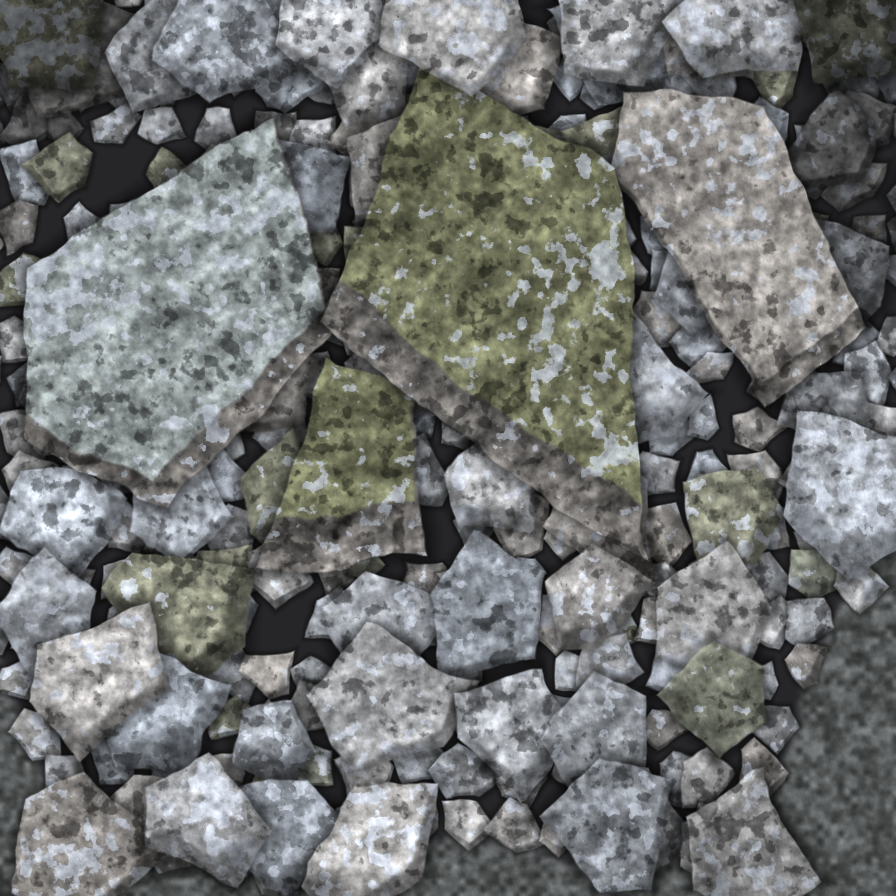
This texture is drawn by a three.js fragment shader. Its source:

```glsl
// A heap of broken grey stones with large mossy slabs, lichen and dark gaps.
varying vec2 vUv;

const vec3 BROWN_STONE = vec3(0.59, 0.575, 0.56);
const vec3 BLUE_STONE = vec3(0.62, 0.65, 0.69);
const vec3 GREEN_STONE = vec3(0.55, 0.58, 0.58);
const vec3 MOSS = vec3(0.435, 0.445, 0.345);
const vec3 LICHEN = vec3(0.75, 0.78, 0.83);
const vec3 GRAVEL = vec3(0.33, 0.34, 0.34);
const vec3 GAP = vec3(0.15, 0.15, 0.16);
const vec2 LIGHT = vec2(-0.4, 0.9);
const float SOFT = 0.0015;

float hash(vec2 p) {
  return fract(sin(dot(p, vec2(127.1, 311.7))) * 43758.5453);
}

float noise(vec2 p) {
  vec2 i = floor(p), f = fract(p);
  f = f * f * (3.0 - 2.0 * f);
  return mix(mix(hash(i), hash(i + vec2(1.0, 0.0)), f.x),
             mix(hash(i + vec2(0.0, 1.0)), hash(i + 1.0), f.x), f.y);
}

float fbm(vec2 p) {
  float sum = 0.0, amp = 0.533;
  for (int i = 0; i < 4; i++) {
    sum += amp * noise(p);
    p = mat2(1.6, 1.2, -1.2, 1.6) * p + 5.3;
    amp *= 0.5;
  }
  return sum;
}

// Texture channels: x = lit relief, y = fine grain, z = lichen field.
vec3 stoneTexture(vec2 p) {
  float relief = fbm(p * 30.0) - fbm(p * 30.0 + vec2(-0.2, 0.3));
  float lichen = 0.35 * fbm(p * 13.0 + 7.0) + 0.65 * fbm(p * 72.0 + 3.0);
  return vec3(relief, fbm(p * 120.0), lichen);
}

vec3 stoneSurface(vec3 base, vec3 tex, float lichen) {
  vec3 color = base * (1.0 + 1.0 * tex.x) * (0.62 + 0.76 * tex.y);
  float limit = mix(0.62, 0.51, lichen);
  color = mix(color, LICHEN * (0.7 + 0.6 * tex.y), 0.75 * smoothstep(limit, limit + 0.07, tex.z));
  return color * mix(0.6, 1.0, smoothstep(0.33, 0.43, tex.z));
}

// Positive inside the heap, negative on the open ground.
float heapDepth(vec2 p) {
  return min(p.y - 0.03, min(p.y - 2.8 * (p.x - 0.83), p.y - 0.22 + 2.4 * p.x));
}

// The upper corners lie in shade.
float cornerShade(vec2 p) {
  float right = smoothstep(0.86, 0.94, p.x) * smoothstep(0.60, 0.72, p.y);
  float left = (1.0 - smoothstep(0.05, 0.15, p.x)) * smoothstep(0.78, 0.86, p.y);
  return 1.0 - 0.5 * max(right, left);
}

// Convex faceted rock: five sloping sides and a tilted cap, blended by height.
vec3 drawRock(vec3 under, vec2 p, vec2 center, float radius, vec2 id, vec3 tex) {
  vec2 q = (p - center) / radius;
  vec2 tilt = vec2(hash(id + 0.31), hash(id + 0.73)) - 0.5;
  float weight = exp(-30.0 * (0.3 + 0.6 * dot(q, tilt)));
  float light = weight * (1.06 - 0.3 * dot(tilt, LIGHT));
  float dist = -1.0;
  for (int i = 0; i < 5; i++) {
    vec2 key = id + float(i) * 1.37;
    float angle = 6.283 * hash(id) + 1.257 * (float(i) + 0.5 * hash(key + 0.1));
    vec2 normal = vec2(cos(angle), sin(angle));
    float side = dot(q, normal) - mix(0.52, 0.88, hash(key + 0.2));
    float w = exp(-30.0 * max(-side * mix(0.6, 3.5, hash(key + 0.4)), -1.0));
    dist = max(dist, side);
    weight += w;
    light += w * (0.83 + 0.24 * dot(normal, LIGHT));
  }
  vec3 base = mix(BROWN_STONE, BLUE_STONE, hash(id + 0.5)) * mix(0.82, 1.1, hash(id + 0.6));
  base = mix(base, MOSS, 0.6 * step(0.9, hash(id + 0.8)));
  vec3 color = stoneSurface(base, tex, hash(id + 0.9)) * light / weight * cornerShade(center);
  under *= mix(0.42, 1.0, smoothstep(-0.1, 0.22, dist));
  return mix(color, under, smoothstep(-SOFT, SOFT, dist * radius));
}

// Jittered grid of rocks; front layers leave the slabs in the middle free.
vec3 rockLayer(vec3 color, vec2 p, float cell, float keep, float seed, float front, vec3 tex) {
  vec2 home = floor(p / cell);
  for (int j = 0; j < 3; j++) {
    for (int i = 0; i < 3; i++) {
      vec2 id = home + vec2(float(i) - 1.0, 1.0 - float(j));
      vec2 key = id + seed;
      vec2 jitter = vec2(hash(key + 0.15), hash(key + 0.45)) - 0.5;
      vec2 center = (id + 0.5 + 0.4 * jitter) * cell;
      bool clear = front < 0.5 || abs(center.y - 0.64) > 0.31;
      if (clear && hash(key + 0.65) < keep && heapDepth(center) > 0.0)
        color = drawRock(color, p, center, cell * mix(0.5, 0.78, hash(key + 0.25)), key, tex);
    }
  }
  return color;
}

// Distances to one clockwise edge: x of the top face, y of the body below it.
vec2 slabEdge(vec2 p, vec2 a, vec2 b, vec2 drop) {
  vec2 normal = normalize(vec2(a.y - b.y, b.x - a.x));
  float d = dot(p - a, normal);
  return vec2(d, d - max(0.0, dot(normal, drop)));
}

vec3 drawSlab(vec3 under, vec2 p, vec2 a, vec2 b, vec2 c, vec2 d, vec2 e,
              vec2 drop, vec3 base, float lichen, vec3 tex) {
  vec2 dist = max(slabEdge(p, a, b, drop), slabEdge(p, b, c, drop));
  dist = max(dist, max(slabEdge(p, c, d, drop), slabEdge(p, d, e, drop)));
  dist = max(dist, slabEdge(p, e, a, drop));
  vec3 side = stoneSurface(BROWN_STONE * 0.74, tex * vec3(1.8, 1.0, 1.0), 0.3);
  side *= 0.8 + 0.3 * smoothstep(0.0, length(drop), dist.x);
  vec3 top = stoneSurface(base * (0.87 + 0.3 * noise(p * 17.0)), tex, lichen);
  under *= mix(0.3, 1.0, smoothstep(-0.01, 0.022, dist.y));
  vec3 color = mix(top, side, smoothstep(-SOFT, SOFT * 2.0, dist.x));
  return mix(color, under, smoothstep(-SOFT, SOFT, dist.y));
}

void main() {
  vec3 tex = stoneTexture(vUv);
  vec2 p = vUv + 0.03 * (vec2(fbm(vUv * 12.0), fbm(vUv * 12.0 + 40.0)) - 0.5);

  // Ground and the stones beneath the slabs
  vec3 gravel = GRAVEL * (0.65 + 0.7 * noise(vUv * 130.0)) * (0.7 + 0.6 * tex.y);
  vec3 color = mix(gravel, GAP, smoothstep(0.0, 0.06, heapDepth(p)));
  color = rockLayer(color, p, 0.055, 0.92, 3.0, 0.0, tex);
  color = rockLayer(color, p, 0.125, 0.85, 17.0, 0.0, tex);

  // Large slabs
  color = drawSlab(color, p, vec2(0.70, 0.90), vec2(0.85, 0.88), vec2(0.96, 0.66), vec2(0.85, 0.57),
                   vec2(0.685, 0.81), vec2(0.01, -0.025), BROWN_STONE, 0.15, tex);
  color = drawSlab(color, p, vec2(0.31, 0.87), vec2(0.36, 0.66), vec2(0.17, 0.46), vec2(0.03, 0.54),
                   vec2(0.03, 0.70), vec2(0.01, -0.03), GREEN_STONE, 0.5, tex);
  color = drawSlab(color, p, vec2(0.36, 0.60), vec2(0.46, 0.57), vec2(0.465, 0.44), vec2(0.38, 0.42),
                   vec2(0.30, 0.42), vec2(0.006, -0.055), MOSS, 0.5, tex);
  color = drawSlab(color, p, vec2(0.48, 0.93), vec2(0.69, 0.81), vec2(0.72, 0.44), vec2(0.55, 0.55),
                   vec2(0.375, 0.69), vec2(-0.01, -0.055), MOSS, 0.4, tex);

  // Stones lying in front
  color = rockLayer(color, p, 0.15, 0.6, 41.0, 1.0, tex);
  gl_FragColor = vec4(color, 1.0);
}
```
